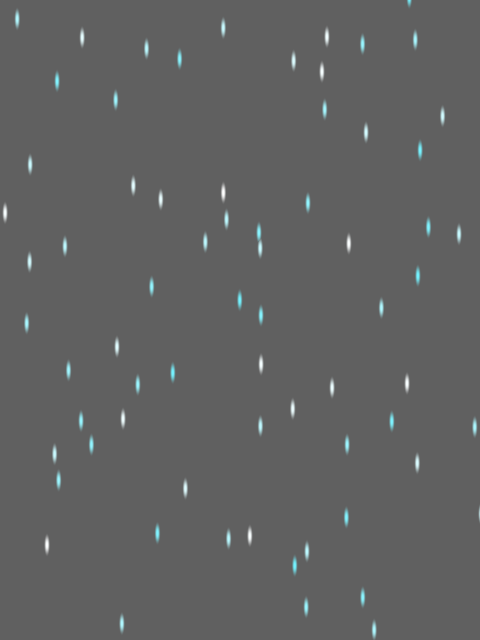
A WebGL 2 fragment shader for this pattern:

```glsl
#version 300 es
precision highp float;

// Sparse upright glints, from cyan to white, scattered over flat grey.
// Cellular noise: some grid cells hold one jittered seed, and the nearest
// seed, measured in a vertically stretched metric, lights the point.

uniform vec2 u_resolution;
out vec4 fragColor;

const vec3 GREY = vec3(0.378);
const vec3 CYAN = vec3(0.45, 0.95, 1.0);
const vec3 WHITE = vec3(1.0);

const float COLUMNS = 12.0;                    // grid cells across the width
const float FILL = 0.355;                      // share of cells with a glint
const vec2 GLINT_RADII = vec2(0.0068, 0.0255); // in canvas widths

// Three independent random values in 0..1 for one cell.
vec3 hash3(vec2 cell) {
    vec3 p = fract(cell.xyx * vec3(0.1031, 0.1030, 0.0973));
    p += dot(p, p.yxz + 33.33);
    return fract((p.xxy + p.yzz) * p.zyx);
}

// Returns the stretched distance to the nearest seed and its tint.
vec2 nearestGlint(vec2 point, vec2 radii, float fill) {
    vec2 home = floor(point);
    vec2 nearest = vec2(1e3, 0.0);
    for (int y = -1; y <= 1; y++) {
        for (int x = -1; x <= 1; x++) {
            vec2 cell = home + vec2(x, y);
            vec3 seed = hash3(cell + 17.0);
            vec3 traits = hash3(cell + 71.0);
            float dist = length((point - cell - seed.xy) / radii);
            if (traits.x < fill && dist < nearest.x) {
                nearest = vec2(dist, traits.y);
            }
        }
    }
    return nearest;
}

// Bright core fading softly to nothing at distance one.
float glow(float dist, float core) {
    return 1.0 - smoothstep(core, 1.0, dist);
}

void main() {
    vec2 uv = gl_FragCoord.xy / u_resolution.x;
    vec2 glint = nearestGlint(uv * COLUMNS, GLINT_RADII * COLUMNS, FILL);

    vec3 tint = mix(CYAN, WHITE, glint.y);
    fragColor = vec4(mix(GREY, tint, glow(glint.x, 0.12)), 1.0);
}
```
